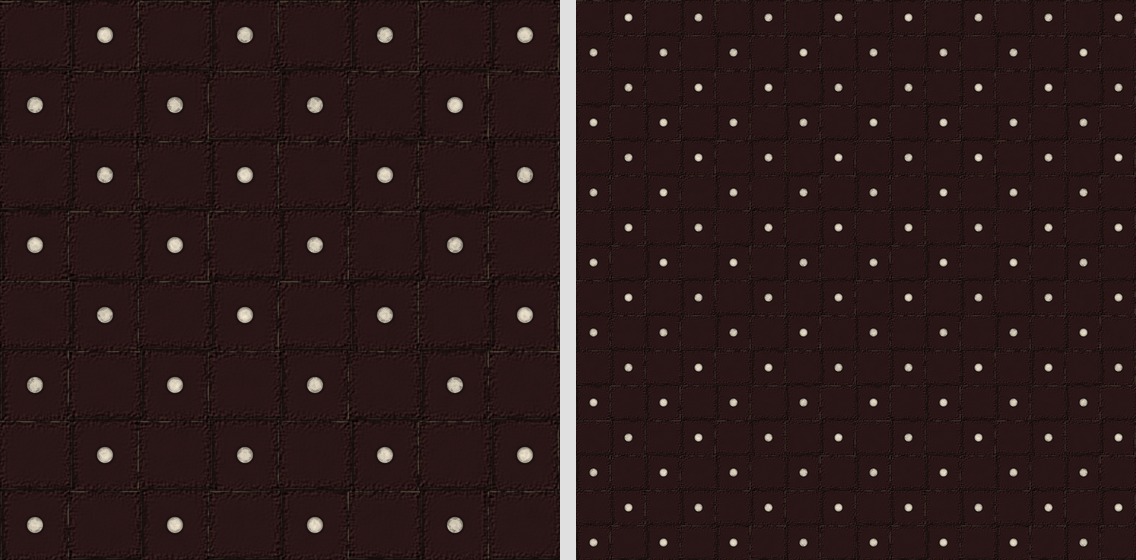
Left, the tile; right, the same tile 2 across and 2 down.
This pattern is drawn by a WebGL 1 fragment shader. Its source:

```glsl
precision highp float;
// Dark leather checkerboard of stitched-in panels with pale domed studs on alternate panels.

uniform vec2 u_resolution;

const float CELLS = 8.0;
const float STUD_RADIUS = 0.118;
const float SEAM_SHIFT = 0.022;
const vec3 LEATHER = vec3(0.160, 0.084, 0.086);
const vec3 GROOVE = vec3(0.075, 0.050, 0.042);
const vec3 WORN_EDGE = vec3(0.38, 0.33, 0.26);
const vec3 CREAM = vec3(0.89, 0.85, 0.77);
const vec3 TARNISH = vec3(0.56, 0.52, 0.47);

float hash(vec2 c) {
  vec3 v = fract(c.xyx * vec3(0.1031, 0.1030, 0.0973));
  v += dot(v, v.yzx + 33.33);
  return fract((v.x + v.y) * v.z);
}

float cornerNoise(vec2 corner, vec2 offset, float period) {
  float angle = 6.28318 * hash(mod(corner, period));
  return dot(vec2(cos(angle), sin(angle)), offset);
}

// Gradient noise that wraps after a whole number of units.
float gradientNoise(vec2 p, float period) {
  vec2 i = floor(p), f = fract(p);
  vec2 w = f * f * f * (f * (f * 6.0 - 15.0) + 10.0);
  vec2 e = vec2(1.0, 0.0);
  float low = mix(cornerNoise(i, f, period), cornerNoise(i + e, f - e, period), w.x);
  float high = mix(cornerNoise(i + e.yx, f - e.yx, period), cornerNoise(i + 1.0, f - 1.0, period), w.x);
  return mix(low, high, w.y);
}

float fbm(vec2 p, float frequency) {
  float sum = 0.0, amplitude = 1.0;
  for (int i = 0; i < 4; i++) {
    sum += amplitude * gradientNoise(p * frequency, CELLS * frequency);
    frequency *= 2.0;
    amplitude *= 0.5;
  }
  return sum;
}

float isEven(float n) {
  return 1.0 - mod(n, 2.0);
}

// d: signed distance to the seam, positive toward the studded panel.
vec3 addSeam(vec3 col, float d, float lit, float blotch, float grain, float px) {
  float a = abs(d);
  float band = exp(-a * a / 0.010);
  col += vec3(0.125, 0.105, 0.10) * grain * band;

  // Ragged dark wear spreads from shaded seams into the studded panel.
  float reach = 0.025 + 0.13 * max(blotch, 0.0);
  float smudge = (1.0 - lit) * step(0.0, d) * (1.0 - smoothstep(reach * 0.7, reach + 0.02, d));
  col = mix(col, GROOVE * 1.15, 0.65 * smudge);

  float groove = exp(-a * a / 0.0009);
  col = mix(col, GROOVE, groove * (0.75 + 0.25 * grain));

  float line = 1.0 - smoothstep(0.003, 0.005 + px, a);
  float worn = smoothstep(-0.45, 0.35, blotch + 0.35 * grain);
  return mix(col, WORN_EDGE, line * worn * mix(0.28, 0.72, lit));
}

vec3 addStud(vec3 col, vec2 q, float wear, float mottle, float px) {
  float r = length(q);
  float dome = r / STUD_RADIUS;
  col *= 1.0 - 0.4 * (1.0 - smoothstep(STUD_RADIUS, STUD_RADIUS * 1.35, r));

  float tarnish = smoothstep(0.50, 1.0, dome + mottle * (0.25 + 0.30 * wear));
  vec3 metal = mix(CREAM, TARNISH, tarnish);
  metal *= 1.0 + 0.14 * mottle - 0.08 * wear;
  metal *= 1.0 - 0.38 * smoothstep(0.86, 1.0, dome);
  float rimLight = smoothstep(0.78, 0.88, dome) * (1.0 - smoothstep(0.88, 0.98, dome));
  metal += 0.13 * rimLight * smoothstep(-0.02, 0.10, -q.y);

  float cover = 1.0 - smoothstep(STUD_RADIUS - 0.5 * px, STUD_RADIUS + 0.5 * px, r);
  return mix(col, metal, cover);
}

void main() {
  vec2 p = gl_FragCoord.xy / u_resolution * CELLS;
  float px = CELLS / min(u_resolution.x, u_resolution.y);
  vec2 cell = floor(p);
  vec2 seam = floor(p + 0.5);

  // Mottling, and fine relief lit from the upper left.
  float blotch = fbm(p, 4.0);
  float mottle = fbm(p + 0.37, 16.0);
  float grainFrequency = 24.0;
  vec2 g = p * grainFrequency;
  float grain = gradientNoise(g, CELLS * grainFrequency)
              - gradientNoise(g + vec2(-0.5, 0.5), CELLS * grainFrequency);
  vec3 col = LEATHER * (1.0 + 0.05 * blotch + 0.06 * grain);

  // Neighbouring seams step to opposite sides of the grid line.
  float litX = isEven(seam.x - 1.0 + cell.y);
  float litY = isEven(seam.y + cell.x);
  vec2 side = vec2(1.0 - 2.0 * litX, 2.0 * litY - 1.0);
  vec2 shift = SEAM_SHIFT * (1.0 - 2.0 * vec2(litX, litY));
  vec2 d = (p - seam - shift + 0.008 * blotch) * side;
  col = addSeam(col, d.x, litX, blotch, grain, px);
  col = addSeam(col, d.y, litY, blotch, grain, px);

  if (isEven(cell.x + cell.y) > 0.5) {
    col = addStud(col, fract(p) - 0.5, hash(cell + 5.0), mottle, px);
  }
  gl_FragColor = vec4(clamp(col, 0.0, 1.0), 1.0);
}
```
